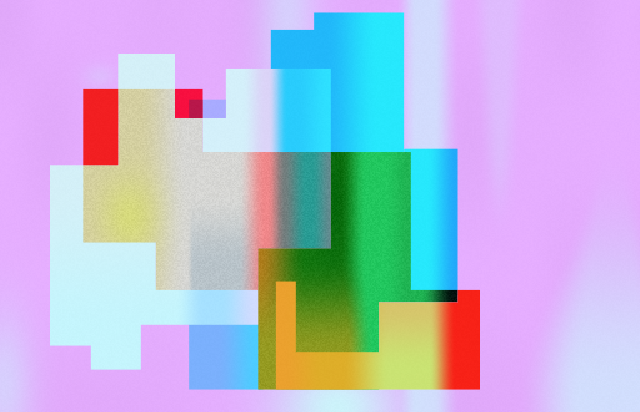
Write a Shadertoy shader that draws this background.

```glsl
// Overlapping translucent-looking blocks in cyan, green, sand and red
// on a lavender field. Each block group is a union of rectangles filled by
// soft horizontal colour ramps; broad blurred streaks and fine grain finish it.

const vec2 GRID = vec2(768.0, 496.0); // layout units across the canvas, y downward

float hash(vec2 p) {
    vec3 q = fract(vec3(p.xyx) * 0.1031);
    q += dot(q, q.yzx + 33.33);
    return fract((q.x + q.y) * q.z);
}

float noise(vec2 p) {
    vec2 i = floor(p), f = fract(p);
    f = f * f * (3.0 - 2.0 * f);
    return mix(mix(hash(i), hash(i + vec2(1, 0)), f.x),
               mix(hash(i + vec2(0, 1)), hash(i + vec2(1, 1)), f.x), f.y);
}

// Pixel coverage of a rectangle given as left, top, right, bottom
float rect(vec2 p, vec2 pixel, vec4 r) {
    vec2 cover = (min(p + 0.5 * pixel, r.zw) - max(p - 0.5 * pixel, r.xy)) / pixel;
    cover = clamp(cover, 0.0, 1.0);
    return cover.x * cover.y;
}

float join(float a, float b, float c) { return max(a, max(b, c)); }

// Soft elliptical glow
float glow(vec2 p, vec2 center, vec2 radius) {
    vec2 q = (p - center) / radius;
    return exp(-dot(q, q));
}

// Moves a ramp on to its next colour between two positions
vec3 ramp(vec3 from, vec3 to, float start, float end, float x) {
    return mix(from, to, smoothstep(start, end, x));
}

vec3 backdrop(vec2 p) {
    const vec3 lavender = vec3(0.89, 0.67, 0.99), mist = vec3(0.82, 0.87, 0.99);
    vec3 c = lavender + 0.025 * (noise(p * vec2(0.016, 0.006)) - 0.5);
    float streak = smoothstep(475.0, 500.0, p.x) * (1.0 - smoothstep(520.0, 552.0, p.x));
    c = mix(c, mist, 0.95 * streak);
    c = mix(c, mist, 0.7 * glow(p, vec2(345, 20), vec2(35, 170)));
    // Tapered plumes: one hanging from the top, one rising at the right
    float hang = (1.0 - smoothstep(10.0, 36.0, abs(p.x - 600.0) + p.y * 0.06))
               * (1.0 - smoothstep(180.0, 295.0, p.y));
    c = mix(c, mist, 0.3 * hang);
    float rise = smoothstep(170.0, 480.0, p.y);
    c = mix(c, mist, rise * (1.0 - smoothstep(0.35, 1.1, abs(p.x - 735.0) / (20.0 + 85.0 * rise))));
    c = mix(c, mist, 0.7 * glow(p, vec2(5, 465), vec2(35, 90)));
    c = mix(c, vec3(0.80, 0.95, 0.98), glow(p, vec2(405, 490), vec2(75, 60)));
    return mix(c, mist, 0.3 * glow(p, vec2(120, 92), vec2(20, 14)));
}

vec3 sandFill(vec2 p) {
    vec3 c = ramp(vec3(0.83, 0.81, 0.63), vec3(0.84, 0.84, 0.83), 165.0, 225.0, p.x);
    c = mix(c, vec3(0.84, 0.86, 0.46), 0.85 * glow(p, vec2(155, 262), vec2(35, 48)));
    float shade = smoothstep(225.0, 232.0, p.x) * smoothstep(230.0, 320.0, p.y);
    c = mix(c, vec3(0.70, 0.75, 0.78), 0.85 * shade);
    c = ramp(c, vec3(0.94, 0.53, 0.54), 286.0, 318.0, p.x);
    c = ramp(c, vec3(0.45, 0.49, 0.49), 321.0, 342.0, p.x);
    c = ramp(c, vec3(0.16, 0.61, 0.58), 340.0, 368.0, p.x);
    return ramp(c, vec3(0.39, 0.54, 0.56), 374.0, 398.0, p.x);
}

vec3 greenFill(vec2 p) {
    vec3 c = ramp(vec3(0.69, 0.49, 0.11), vec3(0.07, 0.46, 0.06), 310.0, 368.0, p.x);
    c = mix(c, vec3(0.02, 0.40, 0.04), glow(p, vec2(400, 235), vec2(22, 75)));
    c = mix(c, vec3(0.58, 0.61, 0.13), smoothstep(310.0, 425.0, p.y) * 0.95);
    float edge = 416.0 + 8.0 * smoothstep(300.0, 420.0, p.y);
    c = ramp(c, vec3(0.13, 0.78, 0.37), edge - 8.0, edge + 24.0, p.x);
    c = ramp(c, vec3(0.12, 0.70, 0.32), 460.0, 493.0, p.x);
    return ramp(c, vec3(0.01, 0.06, 0.05), 505.0, 545.0, p.x);
}

vec3 amberFill(vec2 p) {
    vec3 c = ramp(vec3(0.92, 0.63, 0.18), vec3(0.87, 0.68, 0.16), 340.0, 390.0, p.x);
    vec3 lime = mix(vec3(0.84, 0.77, 0.42), vec3(0.79, 0.89, 0.45), smoothstep(364.0, 445.0, p.y));
    c = ramp(c, lime, 410.0, 468.0, p.x);
    return ramp(c, vec3(0.97, 0.13, 0.09), 515.0, 547.0, p.x);
}

void mainImage(out vec4 fragColor, in vec2 fragCoord) {
    vec2 uv = fragCoord / iResolution.xy;
    vec2 p = vec2(uv.x, 1.0 - uv.y) * GRID, px = GRID / iResolution.xy;
    vec3 color = backdrop(p);

    // Cyan towers
    vec3 sky = ramp(vec3(0.13, 0.72, 0.98), vec3(0.15, 0.91, 0.99), 390.0, 455.0, p.x);
    sky = ramp(sky, vec3(0.13, 0.66, 0.98), 512.0, 549.0, p.x);
    color = mix(color, sky, join(rect(p, px, vec4(377, 15, 485, 190)),
        rect(p, px, vec4(325, 36, 400, 190)), rect(p, px, vec4(485, 179, 549, 355))));

    // Blue foot and pale ice blocks
    vec3 foot = ramp(vec3(0.48, 0.69, 0.99), vec3(0.30, 0.80, 1.0), 260.0, 310.0, p.x);
    color = mix(color, foot, rect(p, px, vec4(227, 385, 315, 469)));
    vec3 ice = mix(vec3(0.83, 0.94, 0.97), vec3(0.77, 0.96, 0.99), smoothstep(220.0, 400.0, p.y));
    float iceMask = join(rect(p, px, vec4(142, 65, 210, 115)), rect(p, px, vec4(60, 199, 169, 416)),
        join(rect(p, px, vec4(109, 410, 169, 445)), rect(p, px, vec4(160, 290, 187, 355)), 0.0));
    color = mix(color, ice, iceMask);
    vec3 shelf = ramp(ice, vec3(0.65, 0.88, 1.0), 210.0, 245.0, p.x);
    shelf = ramp(shelf, vec3(0.82, 0.86, 1.0), 265.0, 308.0, p.x);
    color = mix(color, shelf, rect(p, px, vec4(168, 345, 315, 391)));
    vec3 window = ramp(vec3(0.83, 0.94, 0.98), vec3(0.86, 0.83, 0.97), 290.0, 319.0, p.x);
    window = ramp(window, vec3(0.16, 0.80, 0.99), 322.0, 345.0, p.x);
    window = ramp(window, vec3(0.18, 0.88, 1.0), 355.0, 397.0, p.x);
    color = mix(color, window, max(rect(p, px, vec4(271, 83, 397, 190)), rect(p, px, vec4(243, 142, 397, 190))));

    // Warm sand body, red tiles and periwinkle tab
    float sand = join(rect(p, px, vec4(142, 107, 210, 292)), rect(p, px, vec4(100, 199, 243, 292)),
        join(rect(p, px, vec4(187, 183, 397, 299)), rect(p, px, vec4(187, 280, 310, 349)), rect(p, px, vec4(200, 142, 243, 220))));
    color = mix(color, sandFill(p), sand);
    color = mix(color, vec3(0.95, 0.12, 0.13), rect(p, px, vec4(100, 107, 142, 199)));
    color = mix(color, vec3(0.97, 0.06, 0.25), rect(p, px, vec4(210, 107, 243, 142)));
    color = mix(color, vec3(0.66, 0.67, 1.0), rect(p, px, vec4(243, 120, 271, 142)));
    color = mix(color, vec3(0.72, 0.09, 0.29), rect(p, px, vec4(227, 120, 243, 142)));

    // Green mass, then the amber base over it
    float green = join(rect(p, px, vec4(397, 183, 493, 364)), rect(p, px, vec4(310, 299, 455, 469)),
        rect(p, px, vec4(450, 349, 549, 364)));
    color = mix(color, greenFill(p), green);
    float amber = join(rect(p, px, vec4(331, 339, 355, 469)), rect(p, px, vec4(331, 424, 576, 469)),
        max(rect(p, px, vec4(455, 364, 576, 469)), rect(p, px, vec4(549, 349, 576, 469))));
    color = mix(color, amberFill(p), amber);

    // Fine grain, strongest in the sand and green areas
    float grain = hash(floor(p / 1.5)) - 0.5;
    color += grain * mix(0.012, 0.05, max(sand, green) * (1.0 - amber));
    fragColor = vec4(clamp(color, 0.0, 1.0), 1.0);
}
```
